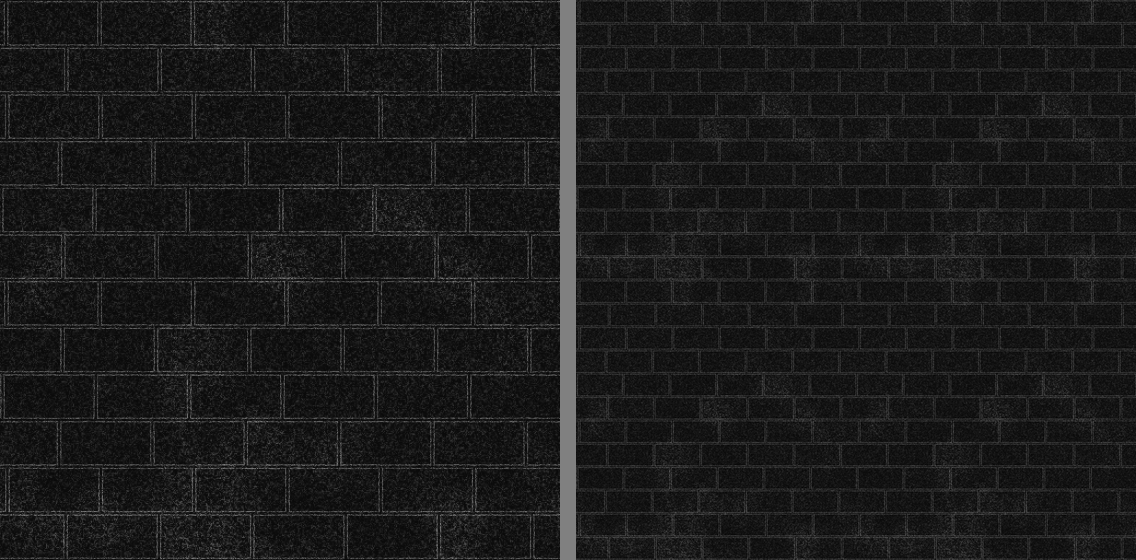
Left: one tile. Right: repeated 2 by 2.
A WebGL 2 fragment shader for this texture map:

```glsl
#version 300 es
precision highp float;
precision highp int;
// Dark running-bond brick wall: thin, broken pale outlines around each brick,
// with fine speckle everywhere and faint worn patches.
// Bricks are box distances in shifted rows; all noise wraps at the tile edge.

uniform vec2 u_resolution;
out vec4 outColor;

const vec2 BRICKS = vec2(6.0, 12.0);     // repeats across and down
const float JOINT_HALF = 0.0031;         // half the gap between outlines
const float LINE_HALF = 0.0003;          // solid core of an outline
const float LINE_WOBBLE = 0.0011;        // roughness of an outline
const float GRAIN_CELLS = 512.0;         // finest speckle across the tile
const vec3 SOOT = vec3(0.038);
const vec3 SPECKLE = vec3(0.22);
const vec3 OUTLINE_DIM = vec3(0.11);
const vec3 OUTLINE_PALE = vec3(0.52);

// Integer hash of a cell and a seed, 0 to 1
float hash(vec2 cell, float seed) {
  uvec3 v = uvec3(cell.x, cell.y, seed) * 1664525u + 1013904223u;
  v.x += v.y * v.z;
  v.y += v.z * v.x;
  v.z += v.x * v.y;
  v ^= v >> 16u;
  v.x += v.y * v.z;
  v.y += v.z * v.x;
  v.z += v.x * v.y;
  return float(v.z >> 8u) / 16777216.0;
}

// Value noise that repeats after a whole number of cells
float wrapNoise(vec2 uv, float cells, float seed) {
  vec2 p = uv * cells - 0.5;
  vec2 cell = floor(p);
  vec2 f = p - cell;
  f = f * f * (3.0 - 2.0 * f);
  vec2 lo = mod(cell, cells);
  vec2 hi = mod(cell + 1.0, cells);
  float bottom = mix(hash(lo, seed), hash(vec2(hi.x, lo.y), seed), f.x);
  float top = mix(hash(vec2(lo.x, hi.y), seed), hash(hi, seed), f.x);
  return mix(bottom, top, f.y);
}

// Layered noise for broad wear
float wrapFbm(vec2 uv, float cells, float seed) {
  float sum = 0.0;
  float weight = 0.5;
  for (int i = 0; i < 4; i++) {
    sum += weight * wrapNoise(uv, cells, seed + float(i));
    cells *= 2.0;
    weight *= 0.5;
  }
  return sum / 0.9375;
}

// Alternate rows step sideways, each by a slightly different amount
float rowShift(float row) {
  float jitter = hash(vec2(row, 0.0), 3.0);
  return mod(row, 2.0) < 0.5 ? 0.63 + 0.12 * jitter : 0.01 + 0.07 * jitter;
}

// Signed distance to the brick outline in canvas units; id is the brick
float brickDistance(vec2 uv, out vec2 id) {
  vec2 grid = uv * BRICKS;
  float row = floor(grid.y);
  grid.x -= rowShift(row);
  id = mod(floor(grid), BRICKS);
  vec2 offset = abs(fract(grid) - 0.5) / BRICKS;
  vec2 edge = offset - (0.5 / BRICKS - JOINT_HALF);
  return max(edge.x, edge.y);
}

void main() {
  vec2 uv = gl_FragCoord.xy / u_resolution;
  float pixel = 1.0 / min(u_resolution.x, u_resolution.y);

  vec2 id;
  float d = brickDistance(uv, id);

  // Speckle, stronger in worn patches and on some bricks
  float grain = mix(wrapNoise(uv, GRAIN_CELLS, 11.0),
                    wrapNoise(uv, GRAIN_CELLS * 0.5, 12.0), 0.4);
  float wear = smoothstep(0.5, 0.78, wrapFbm(uv, 7.0, 20.0));
  float brickTone = mix(0.85, 1.1, hash(id, 5.0));
  float strength = brickTone * (0.92 + 0.75 * wear);
  vec3 color = SOOT + SPECKLE * pow(grain, 2.5) * strength;

  // Dark halo on both sides of the outline
  float halo = 1.0 - smoothstep(0.001, 0.004, abs(d));
  color *= 1.0 - 0.25 * halo;

  // Rough, broken outline
  float wobble = wrapNoise(uv, GRAIN_CELLS * 0.5, 31.0) - 0.5;
  float lineDistance = abs(d + LINE_WOBBLE * wobble);
  float line = 1.0 - smoothstep(LINE_HALF, LINE_HALF + 1.1 * pixel, lineDistance);
  float chips = wrapNoise(uv, GRAIN_CELLS, 41.0);
  vec3 outline = mix(OUTLINE_DIM, OUTLINE_PALE, chips);
  color = mix(color, outline, line * (0.75 + 0.25 * wear));

  outColor = vec4(color, 1.0);
}
```
